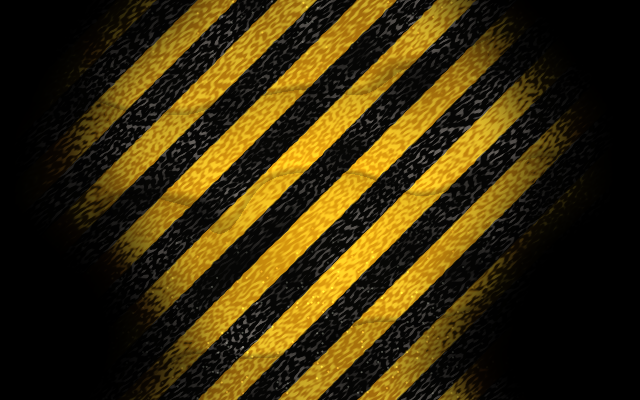
Give the GLSL for this pattern, as a WebGL 1 fragment shader.

```glsl
precision highp float;
// Worn black and yellow hazard stripes on glittering folded cloth, fading to black.

uniform vec2 u_resolution;

const float TAU = 6.2831853;

float hash(vec2 p) {
  vec3 q = fract(p.xyx * 0.1031);
  q += dot(q, q.yzx + 33.33);
  return fract((q.x + q.y) * q.z);
}

// Dot of the offset with a random unit gradient; the lattice wraps at period.
float corner(vec2 cell, vec2 offset, vec2 period) {
  float angle = TAU * hash(mod(cell, period) + 7.0);
  return dot(vec2(cos(angle), sin(angle)), offset);
}

float gradientNoise(vec2 p, vec2 period) {
  vec2 i = floor(p), f = p - i;
  vec2 w = f * f * f * (f * (f * 6.0 - 15.0) + 10.0);
  vec2 e = vec2(1.0, 0.0);
  float low = mix(corner(i, f, period), corner(i + e, f - e, period), w.x);
  float high = mix(corner(i + e.yx, f - e.yx, period),
                   corner(i + 1.0, f - 1.0, period), w.x);
  return mix(low, high, w.y);
}

// Slanted flecks of the weave; the shear is a whole number of noise periods.
float weave(vec2 uv, float drift) {
  vec2 p = vec2(160.0 * uv.x - 80.0 * uv.y, 80.0 * uv.y) + drift;
  return gradientNoise(p, vec2(80.0));
}

// Sparse round glints, one candidate per cell.
float glints(vec2 uv) {
  vec2 grid = vec2(128.0, 80.0);
  vec2 cell = mod(floor(uv * grid), grid);
  vec2 centre = 0.3 + 0.4 * vec2(hash(cell + 3.0), hash(cell + 51.0));
  float dist = length(fract(uv * grid) - centre);
  return step(0.91, hash(cell)) * (1.0 - smoothstep(0.08, 0.32, dist));
}

void main() {
  vec2 uv = gl_FragCoord.xy / u_resolution;
  float broad = gradientNoise(uv * vec2(4.0, 3.0), vec2(4.0, 3.0));
  float patches = gradientNoise(uv * vec2(9.0, 6.0) + 0.5, vec2(9.0, 6.0));
  float grain = weave(uv, 3.0 * broad);

  // Cloth folds
  float fold = fract(3.0 * uv.y - uv.x + 0.7 * broad + 0.12 * patches);
  float shade = mix(0.72, 1.08, smoothstep(0.0, 0.1, fold) * (1.0 - 0.55 * fold) + 0.2 * patches);

  // Pool of light, wider above the middle
  float reach = 0.37 + 0.08 * cos(TAU * (uv.y - 0.62)) + 0.05 * broad;
  float side = abs(uv.x - 0.49);
  float light = 1.0 - smoothstep(reach - 0.2, min(reach + 0.04, 0.48), side);
  float core = 1.0 - smoothstep(0.05, 0.4, length((uv - vec2(0.5, 0.48)) * vec2(1.0, 0.7)));

  // Eight stripes across, five down
  float phase = fract(8.0 * uv.x - 5.0 * uv.y - 0.715 + 0.5) - 0.5;
  float aa = 9.0 / u_resolution.x;
  float stripe = 1.0 - smoothstep(-aa, aa, abs(phase) - 0.245 + 0.025 * grain);

  // Black cloth with grey threads
  float threads = smoothstep(-0.02, 0.38, grain);
  float density = clamp(0.75 - 0.35 * core + 0.9 * patches + 0.25 * (uv.y - uv.y * uv.y), 0.1, 1.0);
  vec3 cloth = mix(vec3(0.025, 0.025, 0.02), vec3(0.43, 0.41, 0.39), threads * density);

  // Yellow paint, breaking into flecks and rust where it fades
  float gleam = smoothstep(-0.3, 0.35, grain + 0.3 * patches);
  vec3 paint = mix(vec3(0.74, 0.49, 0.06), vec3(0.96, 0.81, 0.2), gleam);
  paint = mix(paint, vec3(0.99, 0.74, 0.06), 0.4 * core);
  float rust = (1.0 - smoothstep(0.1, 0.55, light)) * smoothstep(-0.15, 0.3, patches);
  paint = mix(paint, vec3(0.5, 0.13, 0.04), 0.75 * rust);
  float cover = smoothstep(-0.25, 0.25, grain + 1.8 * light - 0.65);
  paint *= mix(0.3, 1.0, cover);

  vec3 color = mix(cloth, paint, stripe) * shade * light * mix(0.82, 1.08, core);

  // Scattered glitter, strongest low down
  float glitter = glints(uv) * (0.5 + 0.5 * cos(TAU * (uv.y - 0.14)));
  color += glitter * light * mix(vec3(0.3, 0.31, 0.28), vec3(0.3, 0.28, 0.12), stripe);

  gl_FragColor = vec4(clamp(color, 0.0, 1.0), 1.0);
}
```
